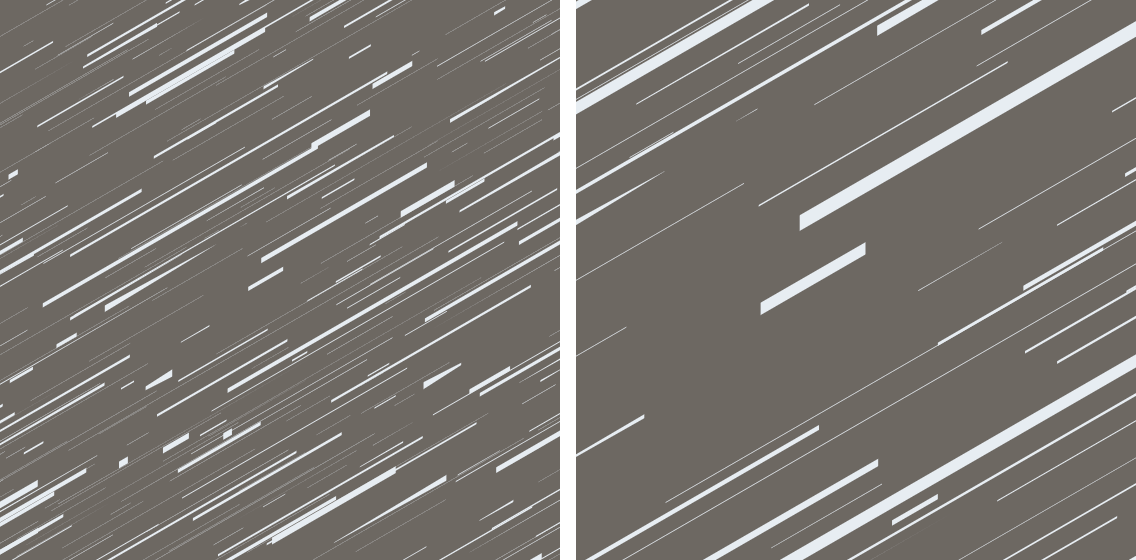
Left, the full canvas; right, a detail of the centre.
This pattern is drawn by a Shadertoy shader. Its source:

```glsl
// Pale slanted streaks scattered over a warm grey ground.
// Several layers of sheared lanes are cut into cells; each cell may hold one
// streak of random length, width and taper, antialiased by box coverage.

#define SLOPE_ANGLE 0.5236   // direction of the streaks, radians
#define LAYERS 6             // from short streaks to long ones
#define LANE 0.024           // lane height across the streaks
#define CELL_SHORT 0.11      // cell length of the first layer
#define CELL_LONG 0.70       // cell length of the last layer
#define DENSITY_SHORT 0.16   // chance of a streak per cell, first layer
#define DENSITY_LONG 0.56    // chance of a streak per cell, last layer
#define THIN 0.0004          // finest width
#define THICK_SHORT 0.0115   // widest short streak
#define THICK_LONG 0.0075    // widest long streak
#define WIDTH_SKEW 4.0       // higher means more hairlines

const vec3 GROUND = vec3(0.427, 0.407, 0.386);
const vec3 STREAK = vec3(0.905, 0.930, 0.950);

// Four random values in 0..1 from a cell id
vec4 hash4(vec3 id) {
    vec4 q = fract(id.xyzx * vec4(0.1031, 0.1030, 0.0973, 0.1099));
    q += dot(q, q.wzxy + 33.33);
    return fract((q.xxyz + q.yzzw) * q.zywx);
}

// Share of a pixel centred at x that lies inside the interval [a, b]
float coverage(float x, float a, float b, float pixel) {
    return max(0.0, min(x + 0.5 * pixel, b) - max(x - 0.5 * pixel, a)) / pixel;
}

// One layer; p.x runs along the streaks, p.y across them
float streakLayer(vec2 p, float layer, float pixel) {
    float longness = layer / float(LAYERS - 1);
    float cellLength = mix(CELL_SHORT, CELL_LONG, longness);
    float density = mix(DENSITY_SHORT, DENSITY_LONG, longness);
    float thick = mix(THICK_SHORT, THICK_LONG, longness);

    // Lane and cell, with a random shift for every lane
    float across = p.y / LANE + layer * 0.381 + 100.0;
    float lane = floor(across);
    float along = p.x / cellLength + 20.0 + hash4(vec3(lane, 7.0, layer)).x;
    float cell = floor(along);
    vec4 shape = hash4(vec3(lane, cell, layer + 11.0));
    vec4 place = hash4(vec3(lane, cell, layer + 47.0));
    if (place.x > density) return 0.0;

    // Length and its two upright ends
    float size = cellLength * mix(0.10, 0.98, shape.x);
    float start = (cellLength - size) * shape.y;
    float x = fract(along) * cellLength;
    float ends = coverage(x, start, start + size, pixel);

    // Width, with some streaks tapering towards one end
    float width = mix(THIN, thick, pow(shape.z, WIDTH_SKEW));
    float t = clamp((x - start) / size, 0.0, 1.0);
    if (place.w > 0.5) t = 1.0 - t;
    float taper = smoothstep(0.65, 1.0, shape.w);
    float halfWidth = 0.5 * width * (1.0 - taper * t);

    // Position inside the lane, kept clear of its borders
    float room = max(LANE - width - 2.0 * pixel, 0.0);
    float y = (fract(across) - 0.5) * LANE - (place.y - 0.5) * room;
    return ends * coverage(y, -halfWidth, halfWidth, pixel);
}

void mainImage(out vec4 fragColor, in vec2 fragCoord) {
    float pixel = 1.0 / iResolution.y;
    vec2 uv = fragCoord * pixel;

    // Shear keeps the streak ends upright
    vec2 p = vec2(uv.x, uv.y * cos(SLOPE_ANGLE) - uv.x * sin(SLOPE_ANGLE));

    // Overlay the layers
    float bare = 1.0;
    for (int i = 0; i < LAYERS; i++)
        bare *= 1.0 - streakLayer(p, float(i), pixel);

    fragColor = vec4(mix(STREAK, GROUND, bare), 1.0);
}
```
